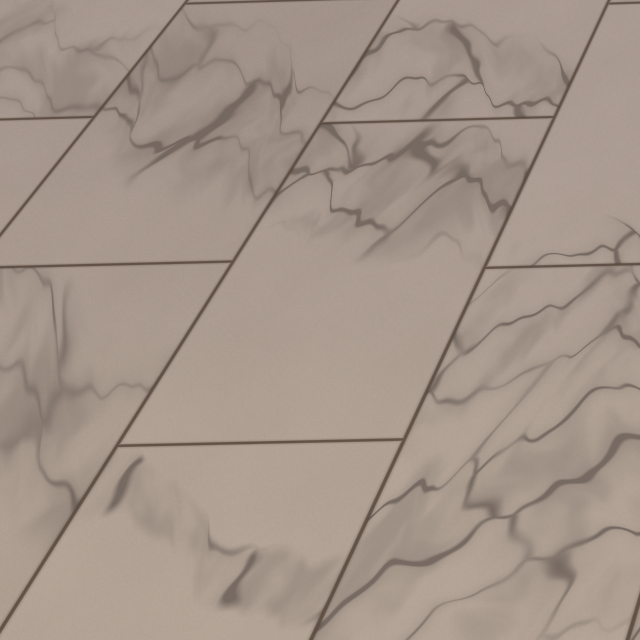
Give the GLSL for this texture, as a WebGL 1 fragment shader.

```glsl
precision highp float;
// Marble floor of long tiles in half-offset columns, seen in perspective.
// Canvas points are projected to the floor; each tile then gets its own band
// of veins, drawn as borders of stretched cells bent by layered sines.

uniform vec2 u_resolution;

#define TILE_LENGTH 0.521
#define JOINT_HALF_WIDTH 0.0024
#define VEIN_STRENGTH 0.80
#define CLOUD_STRENGTH 0.42
#define VEIN_CELLS vec2(1.9, 5.2)
#define WARP_SIZE 0.36
#define TILE_VARIATION 0.022
#define NEAR_MARBLE vec3(0.697, 0.635, 0.583)
#define FAR_MARBLE vec3(0.648, 0.587, 0.553)
#define VEIN_COLOUR vec3(0.435, 0.390, 0.360)
#define JOINT_COLOUR vec3(0.355, 0.285, 0.240)

float hash(vec2 p) {
  return fract(sin(dot(p, vec2(127.1, 311.7))) * 4375.85);
}

// Bends a point by sines of rising frequency
vec2 warp(vec2 p) {
  float k = 5.0;
  for (int i = 0; i < 5; i++) {
    vec2 turned = vec2(p.y + 0.4 * p.x, p.x - 0.6 * p.y);
    p += WARP_SIZE / k * sin(k * turned + k);
    k *= 1.9;
  }
  return p;
}

// Smooth blotches, about -1 to 1
float mottle(vec2 p) {
  float sum = 0.0, amplitude = 0.55;
  for (int i = 0; i < 4; i++) {
    sum += amplitude * sin(p.x + 1.7 * sin(p.y)) * cos(p.y + 0.8 * p.x);
    p = mat2(1.5, 1.1, -1.1, 1.5) * p + 2.3;
    amplitude *= 0.55;
  }
  return sum;
}

// Cellular noise: gap between the two nearest points, zero on borders
float cellBorder(vec2 p) {
  vec2 cell = floor(p);
  float nearest = 9.0, second = 9.0;
  for (int j = -1; j <= 1; j++) {
    for (int i = -1; i <= 1; i++) {
      vec2 c = cell + vec2(float(i), float(j));
      vec2 point = c + 0.1 + 0.8 * vec2(hash(c), hash(c + 41.3));
      float d = length(point - p);
      second = min(second, max(nearest, d));
      nearest = min(nearest, d);
    }
  }
  return second - nearest;
}

// Vein band of a tile: slope across it, centre from its far end, half width
vec3 veinBand(vec2 tile) {
  float row = tile.y - 4.0;
  if (tile.x < -1.5) return vec3(0.1, 0.80 + 1.6 * (1.0 - row), 0.30);
  if (tile.x < -0.5) return vec3(0.5, 0.20 + 0.17 * row, 0.29 + 0.06 * row);
  if (tile.x < 0.5) return vec3(0.22, 0.13 + 0.62 * max(row, 0.0), row < -0.5 ? 0.07 : 0.21);
  return vec3(-0.3, 1.1 + 0.48 * row, 0.13 - 0.50 * row);
}

// Darkness of the marble figure at a point inside a tile
float marbleFigure(vec2 local, vec2 tile) {
  vec3 band = veinBand(tile);
  vec2 p = vec2(local.x, local.y - band.x * local.x);
  vec2 seeded = p + tile * vec2(3.7, 5.3);
  vec2 bent = warp(seeded);
  float offset = abs(p.y - band.y + 0.6 * (bent.y - seeded.y));
  float mask = 1.0 - smoothstep(0.6 * band.z, 1.1 * band.z, offset);

  float border = cellBorder(bent * VEIN_CELLS);
  float blotch = mottle(bent * 7.0);
  float thickness = 0.07 + 0.10 * smoothstep(-0.4, 0.7, blotch);
  float vein = 1.0 - smoothstep(0.0, thickness, border);
  float broken = 0.25 + 0.75 * smoothstep(-0.45, 0.25, mottle(bent * 5.0 + 8.0));
  float cloud = smoothstep(-0.25, 0.7, blotch) * 0.7 + 0.5 * exp(-6.0 * border);
  float sharp = tile.x < -1.5 ? 0.25 : 1.0;
  return mask * (VEIN_STRENGTH * sharp * vein * broken + CLOUD_STRENGTH * cloud);
}

void main() {
  vec2 uv = gl_FragCoord.xy / u_resolution;
  float pixel = 1.0 / min(u_resolution.x, u_resolution.y);
  float down = 1.0 - uv.y;

  // Floor projection: column width grows towards the viewer
  float width = 0.3294 + 0.1654 * down;
  float across = (uv.x - 0.6224 + 0.6315 * down) / width;
  float column = floor(across);
  float side = across - column;
  float tilted = 0.3294 + 0.1654 * (down + 0.010 * (side - 0.5));
  float shift = mix(0.325, 0.825, mod(column, 2.0));
  float along = 1.0 / (tilted * TILE_LENGTH) - shift;
  vec2 tile = vec2(column, floor(along));
  vec2 local = vec2(side, 1.0 - fract(along));

  // Stone: light falloff, tile tone, faint stains, grain and veins
  vec3 colour = mix(FAR_MARBLE, NEAR_MARBLE, smoothstep(0.0, 0.9, down));
  colour += TILE_VARIATION * (hash(tile + 7.0) - 0.5);
  colour += 0.010 * mottle(local * vec2(4.0, 6.0) + tile * 9.0);
  colour += 0.010 * (hash(floor(uv * 380.0)) - 0.5);
  colour = mix(colour, VEIN_COLOUR, min(marbleFigure(local, tile), 0.9));

  // Joints: distances measured on the canvas, with a soft dark shoulder
  float longJoint = min(side, 1.0 - side) * width * 0.87;
  float depthScale = tilted * tilted * TILE_LENGTH / 0.1654;
  float crossJoint = min(local.y, 1.0 - local.y) * depthScale * 1.25;
  float joint = min(longJoint, crossJoint);
  float halfWidth = JOINT_HALF_WIDTH * width / 0.41;
  colour *= 1.0 - 0.10 * (1.0 - smoothstep(halfWidth, 3.0 * halfWidth, joint));
  float line = 1.0 - smoothstep(halfWidth - pixel, halfWidth + pixel, joint);
  gl_FragColor = vec4(mix(colour, JOINT_COLOUR, 0.88 * line), 1.0);
}
```
